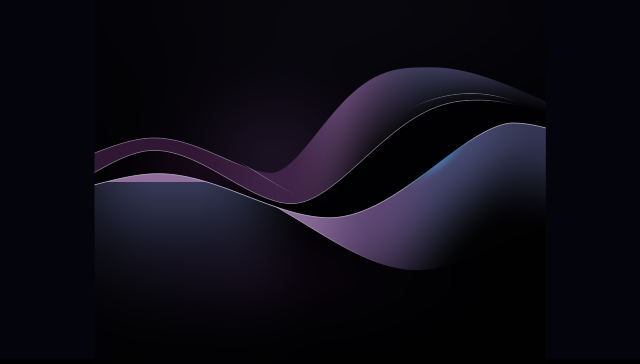
Give the GLSL for this background, as a Shadertoy shader.

```glsl
// Dark panel with flowing silk-like ribbons in plum and slate, edged by thin light lines.

// Skewed S-curve between two turning points.
float ramp(float x, vec2 a, vec2 b, float skew) {
    float t = clamp((x - a.x) / (b.x - a.x), 0.0, 1.0);
    t = 1.0 - pow(1.0 - t, skew);
    return mix(a.y, b.y, t * t * (3.0 - 2.0 * t));
}

// Ribbon outlines: height measured down from the top.
float crestCurve(float x) {
    if (x < 1.85) return ramp(x, vec2(0.4, 2.03), vec2(1.85, 1.66), 1.0);
    if (x < 3.25) return ramp(x, vec2(1.85, 1.66), vec2(3.25, 2.08), 0.88);
    if (x < 5.18) return ramp(x, vec2(3.25, 2.08), vec2(5.18, 0.81), 1.6);
    return ramp(x, vec2(5.18, 0.81), vec2(7.8, 1.58), 1.0);
}

float foldCurve(float x) {
    if (x < 1.85) return ramp(x, vec2(0.4, 2.35), vec2(1.85, 1.81), 1.0);
    if (x < 3.5) return ramp(x, vec2(1.85, 1.81), vec2(3.5, 2.45), 0.95);
    if (x < 5.75) return ramp(x, vec2(3.5, 2.45), vec2(5.75, 1.205), 1.25);
    return ramp(x, vec2(5.75, 1.205), vec2(7.0, 1.4), 1.0);
}

float frontCurve(float x) {
    if (x < 1.9) return ramp(x, vec2(0.4, 2.35), vec2(1.9, 2.09), 1.0);
    if (x < 3.95) return ramp(x, vec2(1.9, 2.09), vec2(3.95, 2.62), 0.97);
    if (x < 6.15) return ramp(x, vec2(3.95, 2.62), vec2(6.15, 1.48), 0.88);
    return ramp(x, vec2(6.15, 1.48), vec2(7.6, 1.8), 1.0);
}

float underCurve(float x) {
    if (x < 5.0) return ramp(x, vec2(2.4, 2.19), vec2(5.0, 3.25), 1.0);
    return ramp(x, vec2(5.0, 3.25), vec2(7.0, 2.65), 1.0);
}

// Distance to a curve in pixels, corrected for its slope.
float pixels(float d) {
    return d / max(length(vec2(dFdx(d), dFdy(d))), 1e-5);
}

float fill(float d) {
    return clamp(pixels(d) + 0.5, 0.0, 1.0);
}

float stroke(float d, float halfWidth) {
    float w = halfWidth * iResolution.y / 4.38;
    return clamp(w + 0.5 - abs(pixels(d)), 0.0, 1.0);
}

float glow(vec2 p, vec2 center, vec2 size) {
    vec2 q = (p - center) / size;
    return exp(-dot(q, q));
}

// One inside the span a..d, fading in over a..b and out over c..d.
float span(float x, float a, float b, float c, float d) {
    return smoothstep(a, b, x) * (1.0 - smoothstep(c, d, x));
}

void mainImage(out vec4 fragColor, in vec2 fragCoord) {
    vec2 uv = fragCoord / iResolution.xy;
    vec2 p = vec2(uv.x, 1.0 - uv.y) * vec2(7.68, 4.38);
    float x = p.x;
    float crest = crestCurve(x), fold = foldCurve(x);
    float dCrest = p.y - crest;
    float dFold = p.y - fold;
    float dFront = p.y - frontCurve(x);
    float dUnder = p.y - underCurve(x);

    // Backdrop with a plum haze
    vec3 col = vec3(0.008, 0.007, 0.016);
    col += vec3(0.022, 0.02, 0.036) * glow(p, vec2(4.2, 0.1), vec2(2.6, 1.1));
    col += vec3(0.09, 0.055, 0.11) * glow(p, vec2(3.3, 1.95), vec2(0.95, 0.85));

    // Upper ribbon: plum on the left, slate on the right, dark toward the fold
    float across = clamp(dCrest / max(fold - crest, 0.05), 0.0, 1.0);
    vec3 silk = mix(vec3(0.19, 0.09, 0.2), vec3(0.25, 0.14, 0.28), smoothstep(2.2, 3.4, x));
    silk = mix(silk, vec3(0.38, 0.27, 0.43), smoothstep(3.4, 4.2, x));
    silk = mix(silk, vec3(0.23, 0.23, 0.35), smoothstep(4.1, 5.2, x));
    silk *= 1.0 - 0.75 * smoothstep(5.3, 6.6, x);
    silk *= 1.0 - 0.85 * across * smoothstep(3.3, 4.6, x);
    col = mix(col, silk, fill(dCrest));

    // Shadow beneath the fold
    vec3 shade = vec3(0.004, 0.004, 0.01);
    shade += vec3(0.085, 0.03, 0.085) * glow(p, vec2(2.6, 2.0), vec2(0.8, 0.4));
    col = mix(col, shade, fill(dFold));

    // Front ribbon, sinking into darkness at the lower right
    float reach = mix(2.0, 1.25, smoothstep(4.2, 6.0, x));
    vec3 satin = mix(vec3(0.56, 0.43, 0.61), vec3(0.37, 0.28, 0.45), smoothstep(3.4, 4.5, x));
    satin = mix(satin, vec3(0.27, 0.28, 0.43), smoothstep(4.4, 5.5, x));
    satin *= 1.0 - 0.25 * smoothstep(5.6, 6.5, x);
    satin *= 1.0 - 0.97 * smoothstep(0.0, reach, dFront);
    satin += vec3(0.02, 0.15, 0.2) * glow(vec2(x, dFront), vec2(5.3, 0.0), vec2(0.22, 0.08));
    col = mix(col, satin, fill(dFront));

    // Left hill fading downward
    float depth = max(min(dFront, dUnder), 0.0);
    vec3 hill = vec3(0.205, 0.215, 0.325) * exp(-pow(depth / 0.8, 1.5));
    hill *= smoothstep(0.2, 1.9, x) * (1.0 - smoothstep(2.3, 3.8, x));
    hill += vec3(0.035, 0.012, 0.04) * glow(p, vec2(3.2, 3.3), vec2(1.3, 0.5));
    hill += vec3(0.004, 0.004, 0.009);
    col = mix(col, hill, fill(min(dFront, dUnder)));

    // Thin light lines
    vec3 pale = vec3(0.78, 0.74, 0.82);
    float tail = p.y - ramp(x, vec2(2.2, 1.71), vec2(4.0, 2.46), 1.0);
    float upperGlint = p.y - 1.125 - 0.34 * pow(x - 5.65, 2.0);
    col = mix(col, pale, 0.6 * stroke(dCrest, 0.004) * (1.0 - smoothstep(2.7, 3.1, x)));
    col = mix(col, pale, 0.55 * stroke(tail, 0.003) * span(x, 2.85, 3.05, 3.1, 3.6));
    col = mix(col, pale, 0.65 * stroke(dFold, 0.004) * (1.0 - smoothstep(5.7, 6.25, x)));
    col = mix(col, pale, 0.6 * stroke(upperGlint, 0.003) * span(x, 4.85, 5.4, 5.8, 6.25));
    vec3 edge = mix(pale, vec3(0.2, 0.55, 0.7), span(x, 4.7, 5.2, 5.4, 5.8));
    col = mix(col, edge, 0.8 * stroke(dFront, 0.005));
    col = mix(col, pale, 0.8 * stroke(dUnder, 0.004) * span(x, 3.25, 3.4, 3.7, 4.8));

    // Plain navy margins
    float margin = fill(abs(x - 3.842) - 2.708);
    vec3 navy = vec3(0.016, 0.018, 0.047) * (1.0 - smoothstep(4.31, 4.34, p.y));
    fragColor = vec4(mix(col, navy, margin), 1.0);
}
```
